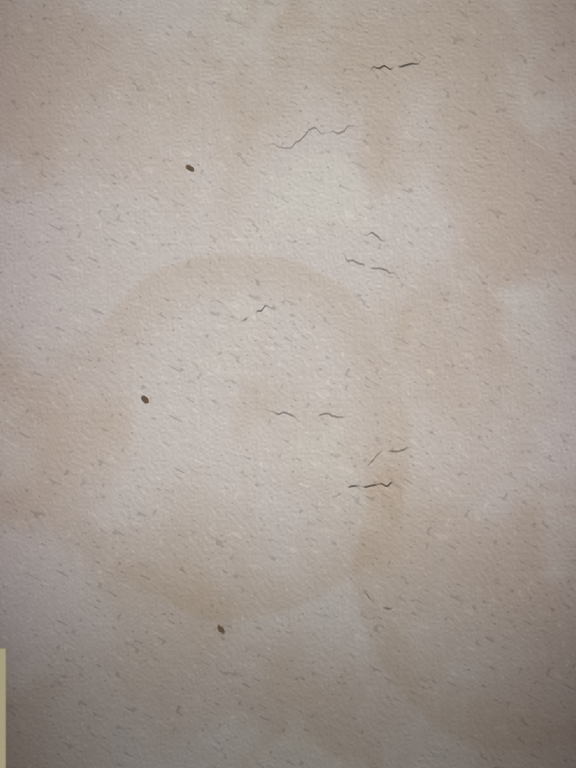
This texture is drawn by a WebGL 1 fragment shader. Its source:

```glsl
precision highp float;
// Aged plaster wall: soft tan stains, trowel arcs, hairline cracks, pits and fine grain.

uniform vec2 u_resolution;

const vec3 PALE_PLASTER = vec3(0.770, 0.740, 0.716);
const vec3 TAN_STAIN = vec3(0.738, 0.685, 0.632);
const vec3 CHALK = vec3(0.785, 0.770, 0.735);
const vec3 EDGE_TINT = vec3(0.985, 0.965, 0.985);
const vec3 PIT_COLOR = vec3(0.33, 0.26, 0.20);
const vec3 STRIP_COLOR = vec3(0.66, 0.62, 0.50);
const float FLOOR_SHADE = 0.34;
const float SIDE_SHADE = 0.13;
const float TOP_SHADE = 0.10;
const float GRAIN = 0.055;
const float FLECKS = 0.11;
const float CRACK_WIDTH = 0.0005;
const float CRACK_SOFTNESS = 0.0017;
const float CRACK_DEPTH = 0.50;
const float CRACK_COUNT = 9.0;
const float ARC_COUNT = 4.0;
const float PIT_COUNT = 3.0;

float hash(vec2 p) {
  return fract(sin(dot(p, vec2(127.1, 311.7))) * 43758.5453);
}

float noise(vec2 p) {
  vec2 cell = floor(p);
  vec2 f = fract(p);
  f = f * f * (3.0 - 2.0 * f);
  float low = mix(hash(cell), hash(cell + vec2(1.0, 0.0)), f.x);
  float high = mix(hash(cell + vec2(0.0, 1.0)), hash(cell + 1.0), f.x);
  return mix(low, high, f.y);
}

float fbm(vec2 p) {
  float sum = 0.0;
  float amplitude = 0.5;
  for (int i = 0; i < 5; i++) {
    sum += amplitude * noise(p);
    p = mat2(1.6, 1.2, -1.2, 1.6) * p + 7.3;
    amplitude *= 0.5;
  }
  return sum;
}

vec2 rotate(vec2 p, float angle) {
  float c = cos(angle);
  float s = sin(angle);
  return vec2(c * p.x + s * p.y, c * p.y - s * p.x);
}

// Wandering hairline that fades at its ends and breaks up along its length
float crack(vec2 p, float reach, float seed) {
  float bend = 0.016 * (noise(vec2(p.x * 35.0, seed)) - 0.5)
             + 0.006 * (noise(vec2(p.x * 140.0, seed + 5.0)) - 0.5);
  float line = 1.0 - smoothstep(CRACK_WIDTH, CRACK_WIDTH + CRACK_SOFTNESS, abs(p.y - bend));
  float taper = 1.0 - smoothstep(0.5, 1.0, abs(p.x) / reach);
  return line * taper * smoothstep(0.1, 0.6, noise(vec2(p.x * 90.0, seed + 9.0)));
}

// Rim of a trowel sweep: crisp outside, fading inwards
float trowelArc(vec2 p, float radius) {
  float d = length(p) - radius;
  return smoothstep(-0.07, 0.0, d) * (1.0 - smoothstep(0.0, 0.012, d));
}

void main() {
  vec2 uv = gl_FragCoord.xy / u_resolution;
  vec2 p = gl_FragCoord.xy / u_resolution.y;
  float width = u_resolution.x / u_resolution.y;

  // Blotchy stains and chalky patches
  vec2 warp = vec2(fbm(p * 5.0 + 3.0), fbm(p * 5.0 + 19.0)) - 0.5;
  vec2 q = p + 0.16 * warp;
  float stain = smoothstep(0.30, 0.66, fbm(q * vec2(5.5, 4.5) + 11.0));
  for (float i = 0.0; i < ARC_COUNT; i++) {
    vec2 center = vec2(width * hash(vec2(i, 1.3)), 0.25 + 0.5 * hash(vec2(i, 2.7)));
    float radius = 0.17 + 0.15 * hash(vec2(i, 4.1));
    float patchy = smoothstep(0.4, 0.65, noise(p * 5.0 + i * 13.0));
    stain += 0.55 * patchy * trowelArc(p + 0.04 * warp - center, radius);
  }
  vec3 color = mix(PALE_PLASTER, TAN_STAIN, clamp(stain, 0.0, 1.3));
  float chalk = smoothstep(0.56, 0.74, fbm(q * 7.0 + 41.0));
  color = mix(color, CHALK, 0.6 * chalk);

  // Light falling off towards the floor, sides and top
  float side = pow(abs(2.0 * uv.x - 1.0), 2.5);
  float light = 1.0 - FLOOR_SHADE * (1.0 - smoothstep(-0.05, 0.46, uv.y));
  light -= SIDE_SHADE * side + TOP_SHADE * smoothstep(0.7, 1.08, uv.y);
  color *= light * mix(vec3(1.0), EDGE_TINT, side);

  // Sandy relief lit from above, with sparse slanted flecks
  float relief = noise(p * 330.0) - noise(p * 330.0 + vec2(0.5, 0.9));
  float fleck = noise(rotate(p, -0.5) * vec2(120.0, 230.0));
  color *= 1.0 + GRAIN * relief + 0.03 * (fbm(p * 60.0) - 0.5);
  color *= 1.0 - FLECKS * smoothstep(0.80, 0.98, fleck) + 0.05 * smoothstep(0.2, 0.03, fleck);

  // Hairline cracks, mostly level
  for (float i = 0.0; i < CRACK_COUNT; i++) {
    vec2 center = vec2(width * mix(0.32, 0.74, hash(vec2(i, 6.2))),
                       mix(0.21, 0.94, (i + hash(vec2(i, 8.5))) / CRACK_COUNT));
    float angle = mix(-0.5, 0.3, hash(vec2(i, 3.9)));
    float reach = mix(0.025, 0.075, hash(vec2(i, 5.4)));
    float depth = CRACK_DEPTH * mix(0.35, 1.0, hash(vec2(i, 7.7)));
    color *= 1.0 - depth * crack(rotate(p - center, angle), reach, i * 11.0);
  }

  // Small chipped pits
  for (float i = 0.0; i < PIT_COUNT; i++) {
    vec2 center = vec2(width * mix(0.15, 0.55, hash(vec2(i, 9.1))), (i + 0.6) / PIT_COUNT * 0.9);
    vec2 d = rotate(p - center, 3.0 * hash(vec2(i, 2.2))) / vec2(0.0075, 0.0042);
    float ragged = length(d) + 0.5 * (noise(p * 260.0) - 0.5);
    color = mix(color, PIT_COLOR, 0.85 * (1.0 - smoothstep(0.6, 1.1, ragged)));
  }

  // Pale trim at the lower left edge
  float strip = max(p.x - 0.007, p.y - 0.155);
  color = mix(color, STRIP_COLOR, 1.0 - smoothstep(-0.001, 0.002, strip));

  gl_FragColor = vec4(color, 1.0);
}
```
